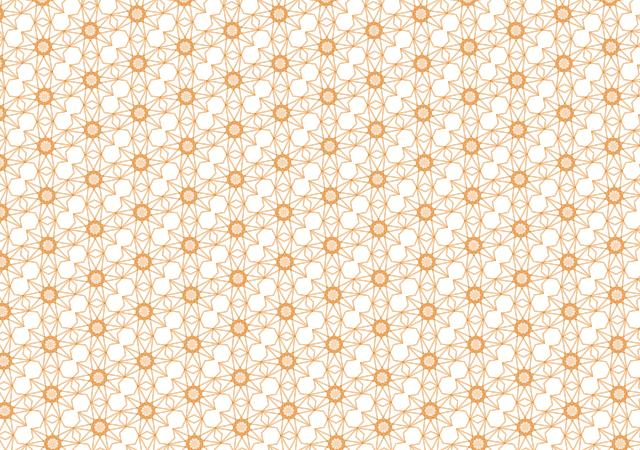
This pattern is drawn by a WebGL 2 fragment shader. Its source:

```glsl
#version 300 es
precision highp float;

uniform vec2 u_resolution;
out vec4 fragColor;

const float PI = 3.14159265;
const float SECTOR = PI / 5.0;               // one tenth of a turn

// Lattice, in canvas heights
const vec2 STEP_A = vec2(0.10422, 0.03672);
const vec2 STEP_B = vec2(-0.00263, 0.11020);
const vec2 ORIGIN = vec2(0.0963, 0.8955);
const float SPACING = 0.1104;
const float TILT = 0.0239;

// Motif, in units of the lattice spacing
const float TIP_RADIUS = 0.5257;             // tips of neighbouring stars touch
const float NOTCH_RADIUS = 0.417;
const float VALLEY_RADIUS = 0.2;             // where neighbouring spikes meet
const float RING_RADIUS = 0.158;
const float LINE_WIDTH = 0.0138;
const float RING_WIDTH = 0.016;
const float SPOKE_WIDTH = 0.008;
const float CORE_TINT = 0.1;
const float SOFTNESS = 0.0115;               // blur of every line

const vec3 PAPER = vec3(1.0, 1.0, 0.995);
const vec3 ORANGE = vec3(0.885, 0.51, 0.13);

vec2 direction(float angle) {
    return vec2(cos(angle), sin(angle));
}

// Part of a filter window covered by a line whose centre is dist away
float lineCover(float dist, float width, float window) {
    float near = max(dist - 0.5 * window, -0.5 * width);
    float far = min(dist + 0.5 * window, 0.5 * width);
    return clamp((far - near) / window, 0.0, 1.0);
}

float segmentDistance(vec2 p, vec2 a, vec2 b) {
    vec2 ab = b - a;
    return length(p - a - ab * clamp(dot(p - a, ab) / dot(ab, ab), 0.0, 1.0));
}

// Paper left bare by a ten-pointed star of chords joining every third point
float coreStarBare(vec2 p, float radius, float window) {
    float inset = radius * cos(1.5 * SECTOR);
    float halfChord = radius * sin(1.5 * SECTOR);
    float bare = 1.0;
    for (int k = 0; k < 10; k++) {
        vec2 normal = direction(float(k) * SECTOR);
        float along = dot(p, vec2(-normal.y, normal.x));
        float beyond = max(abs(along) - halfChord, 0.0);
        float dist = length(vec2(dot(p, normal) - inset, beyond));
        bare *= 1.0 - lineCover(dist, LINE_WIDTH, window);
    }
    return bare;
}

// Paper left bare by one whole rosette
float rosetteBare(vec2 p, float window) {
    float radius = length(p);
    if (radius > TIP_RADIUS + LINE_WIDTH + window) return 1.0;

    // Fold into half a sector, from valley to tip
    float angle = atan(p.y, p.x + 1e-6);
    vec2 wedge = radius * direction(abs(mod(angle, SECTOR) - 0.5 * SECTOR));
    vec2 tip = TIP_RADIUS * direction(0.5 * SECTOR);

    // Long spikes and the shallow notches between their tips
    float spike = segmentDistance(wedge, vec2(VALLEY_RADIUS, 0.0), tip);
    float notch = segmentDistance(wedge, vec2(NOTCH_RADIUS, 0.0), tip);
    float bare = 1.0 - lineCover(spike, LINE_WIDTH, window);
    bare *= 1.0 - lineCover(notch, LINE_WIDTH, window);

    // Tinted core with ring, woven star and spokes
    if (radius < VALLEY_RADIUS + window) {
        float inside = smoothstep(0.5, -0.5, (radius - RING_RADIUS) / window);
        float spoke = segmentDistance(wedge, vec2(0.0), vec2(RING_RADIUS, 0.0));
        bare *= 1.0 - CORE_TINT * inside;
        bare *= 1.0 - lineCover(abs(radius - RING_RADIUS), RING_WIDTH, window);
        bare *= 1.0 - lineCover(spoke, SPOKE_WIDTH, window);
        bare *= coreStarBare(p, VALLEY_RADIUS, window);
    }
    return bare;
}

void main() {
    vec2 uv = gl_FragCoord.xy / u_resolution.y;
    float window = 1.0 / (u_resolution.y * SPACING) + SOFTNESS;

    // Rhombic cell holding this point
    mat2 lattice = mat2(STEP_A, STEP_B);
    vec2 cell = floor(inverse(lattice) * (uv - ORIGIN));
    vec2 axis = direction(TILT);
    mat2 untilt = mat2(axis.x, -axis.y, axis.y, axis.x);

    // Rosettes at the four corners of the cell
    float bare = 1.0;
    for (int j = 0; j < 2; j++) {
        for (int i = 0; i < 2; i++) {
            vec2 centre = ORIGIN + lattice * (cell + vec2(i, j));
            bare *= rosetteBare(untilt * (uv - centre) / SPACING, window);
        }
    }

    fragColor = vec4(mix(ORANGE, PAPER, bare), 1.0);
}
```
